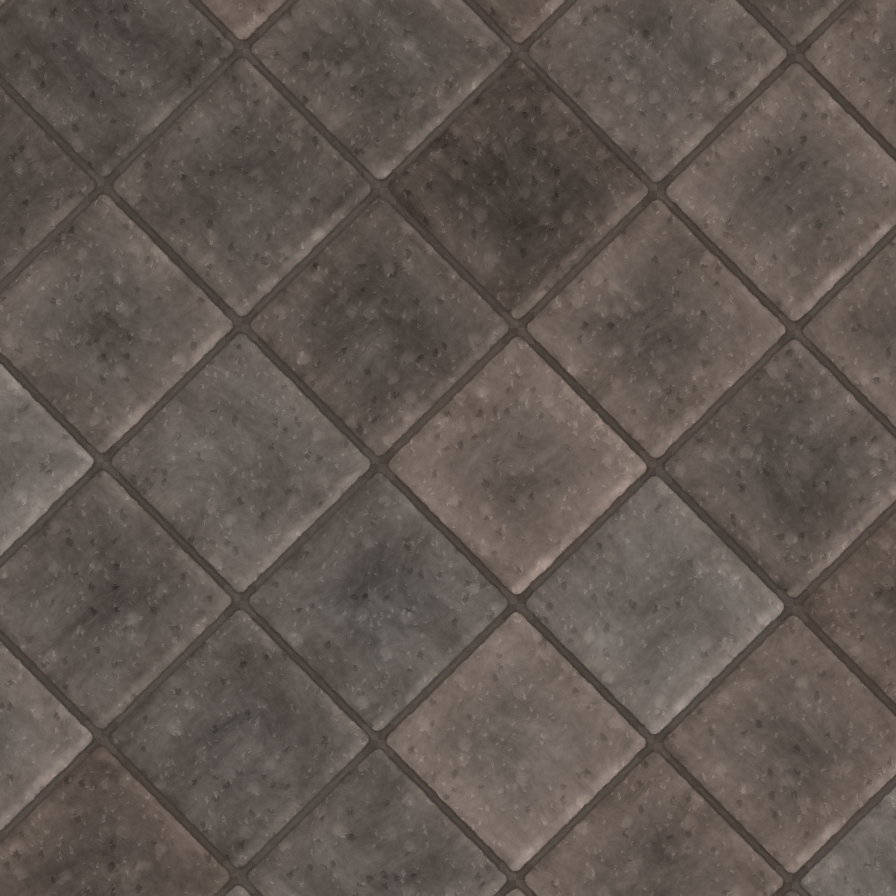
Reproduce this texture procedurally as a WebGL 2 fragment shader.

```glsl
#version 300 es
precision highp float;
// Worn stone floor tiles laid diagonally, with grout and rubbed, pale edges.
// A skewed lattice gives each tile an id and local coordinates; layered sines
// make the stains, and cellular noise scatters chips, specks and pits.
uniform vec2 u_resolution;
out vec4 fragColor;

const float TILE_SIDE = 0.218;

float hash(vec2 p) {
  return fract(sin(dot(p, vec2(127.1, 311.7))) * 43758.5);
}

// Warped, rotated sine octaves, roughly in -1..1
float stains(vec2 p, int octaves) {
  float sum = 0.0, amplitude = 0.5;
  for (int i = 0; i < octaves; i++) {
    p += 0.8 * sin(p.yx * 0.73 + float(i) * 1.9);
    sum += amplitude * sin(p.x) * sin(p.y + 1.3);
    p = mat2(1.38, 1.16, -1.16, 1.38) * p + 2.7;
    amplitude *= 0.7;
  }
  return sum;
}

// Nearest feature point: distance and a random value for its cell
vec2 cells(vec2 p) {
  vec2 base = floor(p), nearest = vec2(9.0, 0.0);
  for (int y = -1; y <= 1; y++) {
    for (int x = -1; x <= 1; x++) {
      vec2 id = base + vec2(x, y);
      vec2 point = id + 0.2 + 0.6 * vec2(hash(id + 3.1), hash(id + 8.7));
      float d = distance(p, point);
      if (d < nearest.x) nearest = vec2(d, hash(id + 15.3));
    }
  }
  return nearest;
}

// Small marks in a given share of the cells
float flecks(vec2 p, float share, float radius) {
  vec2 c = cells(p);
  return step(1.0 - share, c.y) * (1.0 - smoothstep(radius * 0.4, radius, c.x));
}

void main() {
  vec2 p = gl_FragCoord.xy / u_resolution;
  float pixel = 1.0 / (min(u_resolution.x, u_resolution.y) * TILE_SIDE);

  // Lattice: x runs down to the right, y runs up to the right
  mat2 lattice = mat2(0.1536, -0.1555, 0.1550, 0.1525);
  vec2 grid = inverse(lattice) * (p - vec2(0.4232, 0.4818));
  vec2 id = floor(grid), local = fract(grid);
  float seed = hash(id), seedB = hash(id + 41.3);

  // Noise layers, shifted so that each tile has its own stains
  vec2 shifted = p + 7.0 * vec2(seed, seedB);
  float blotch = stains(shifted * 34.0, 7);
  float grain = stains(shifted * 260.0 + 5.0, 4);
  float ragged = stains(p * 150.0, 4);

  // Rounded tile outline: positive inside, slightly chipped
  vec2 q = abs(local - 0.5) - 0.442;
  float inside = 0.036 - length(max(q, 0.0)) - min(max(q.x, q.y), 0.0);
  inside += 0.006 * ragged;

  // Stone tone: per-tile shade, darker toward the top, stained in the middle
  float tone = 0.45 + 0.36 * (0.5 - seed) - 0.18 * (p.y - 0.5);
  tone += 0.24 * blotch + 0.09 * grain;
  float core = smoothstep(0.06, 0.34, inside + 0.11 * blotch);
  tone += mix(0.07, -0.17 * seedB, core);

  // Pale chips, bright specks and dark pits
  vec2 rough = shifted + 0.005 * vec2(blotch, grain);
  tone += 0.17 * flecks(rough * 42.0, 0.22, 0.42);
  tone += 0.22 * flecks(rough * 125.0, 0.16, 0.36);
  tone -= 0.20 * flecks(rough * 75.0 + 9.0, 0.13, 0.38);

  // Worn lips: broad on the lower right side, thin on the upper right
  vec2 lip = smoothstep(vec2(0.905, 0.925), vec2(0.95, 0.96), local + 0.008 * ragged);
  float rub = clamp(0.65 + 0.5 * stains(p * 48.0 + 3.0, 4), 0.0, 1.0);
  tone += rub * max(0.34 * lip.x, 0.17 * lip.y);
  float lowSide = min(local.x, local.y);
  tone -= 0.13 * exp(-pow((lowSide - 0.04) / 0.02, 2.0)) * (1.0 - 0.6 * rub);

  // Grout with dark cracks along the tile borders
  float falling = step(abs(q.x), abs(q.y));
  float grout = mix(0.23, 0.34, falling) + 0.10 * ragged + 0.05 * grain;
  tone = mix(grout, tone, smoothstep(-pixel, pixel, inside));
  float crackWidth = max(0.009, pixel * 0.7);
  float crack = exp(-pow((inside + 0.003) / crackWidth, 2.0));
  tone -= crack * (0.16 + 0.14 * ragged);

  // Warm grey ramp with a slight hue change between tiles
  vec3 darkStone = vec3(0.235, 0.205, 0.187);
  vec3 paleStone = vec3(0.550, 0.498, 0.468);
  vec3 color = mix(darkStone, paleStone, clamp(tone, -0.25, 1.3));
  color *= 1.0 + (seedB - 0.5 - 0.3 * core) * vec3(0.04, -0.015, -0.045);
  fragColor = vec4(color, 1.0);
}
```
